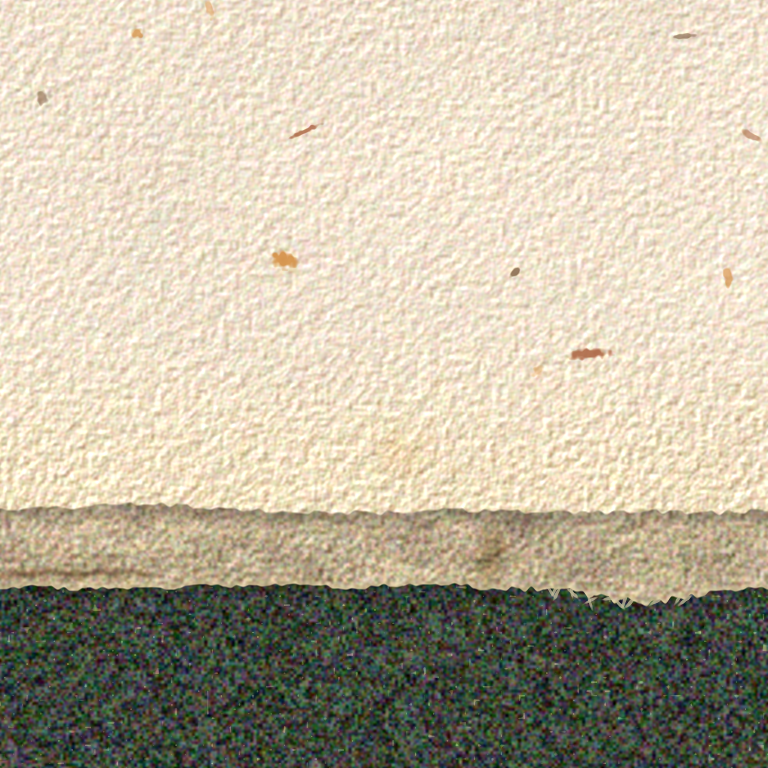
Write a three.js fragment shader that draws this texture.

```glsl
// A sheet of rough cream paper with a folded, torn lower edge on dark speckled cloth.
// Embossed value noise lights the paper grain, wavering profiles cut the edges,
// and rotated ellipses lay down plant flecks and loose fibres.
varying vec2 vUv;

float hash(vec2 p) {
  vec3 q = fract(p.xyx * 0.1031);
  q += dot(q, q.yzx + 33.33);
  return fract((q.x + q.y) * q.z);
}

float noise(vec2 p) {
  vec2 cell = floor(p), f = fract(p);
  f = f * f * (3.0 - 2.0 * f);
  return mix(mix(hash(cell), hash(cell + vec2(1, 0)), f.x),
             mix(hash(cell + vec2(0, 1)), hash(cell + vec2(1, 1)), f.x), f.y);
}

float fbm(vec2 p) {
  float sum = 0.0, gain = 0.5;
  for (int i = 0; i < 4; i++) {
    sum += gain * noise(p);
    p = p * 2.03 + 17.1;
    gain *= 0.5;
  }
  return sum / 0.9375;
}

// Three independent noise channels, centred on zero.
vec3 colourNoise(vec2 p) {
  return vec3(noise(p), noise(p + 71.3), noise(p + 153.7)) - 0.5;
}

float bell(float x, float centre, float width) {
  float d = (x - centre) / width;
  return exp(-d * d);
}

// Height difference along the light, which comes from the upper left.
float emboss(vec2 p, float scale) {
  vec2 q = p * scale;
  return noise(q) - noise(q + vec2(-0.55, 0.6));
}

// Rough-edged ellipse, returned as coverage.
float fleck(vec2 p, vec2 centre, vec2 size, float angle) {
  vec2 d = p - centre;
  float c = cos(angle), s = sin(angle);
  vec2 q = vec2(c * d.x + s * d.y, c * d.y - s * d.x) / size;
  return 1.0 - smoothstep(0.65, 1.3, length(q) + 0.7 * (noise(p * 190.0) - 0.5));
}

float foldEdge(float x) {
  return 0.334 + 0.009 * bell(x, 0.18, 0.09) + 0.004 * bell(x, 0.0, 0.08)
       + 0.006 * (noise(vec2(x * 95.0, 3.0)) - 0.5) + 0.004 * (noise(vec2(x * 14.0, 8.0)) - 0.5);
}

float tornEdge(float x) {
  float ragged = bell(x, 0.82, 0.12);
  return 0.236 - 0.022 * bell(x, 0.835, 0.085)
       + (0.005 + 0.008 * ragged) * (noise(vec2(x * 120.0, 21.0)) - 0.5)
       + 0.006 * (noise(vec2(x * 22.0, 35.0)) - 0.5);
}

vec3 clothColour(vec2 p) {
  float weave = noise(p * 250.0) + 0.6 * noise(p * 130.0 + 9.0) - 0.8;
  vec3 c = vec3(0.235, 0.27, 0.225) + 0.24 * weave + 0.27 * colourNoise(p * 230.0);
  float spark = smoothstep(0.86, 1.0, noise(p * 170.0 + 40.0));
  return c + spark * vec3(0.25, 0.24, 0.18);
}

vec3 paperColour(vec2 p) {
  float nearFold = 1.0 - smoothstep(0.33, 0.62, p.y);
  vec3 c = mix(vec3(0.945, 0.89, 0.81), vec3(0.935, 0.87, 0.745), nearFold);
  c += 0.05 * (fbm(p * 5.0) - 0.5);
  float relief = emboss(p, 135.0) + 0.7 * emboss(p, 245.0);
  c += (0.17 + 0.07 * nearFold) * relief * vec3(0.85, 0.95, 1.1);
  c += 0.09 * colourNoise(p * 240.0);
  float stain = 0.35 * bell(p.x, 0.52, 0.035) * bell(p.y, 0.41, 0.03);
  return mix(c, c * vec3(0.95, 0.84, 0.66), stain);
}

vec3 stripColour(vec2 p, float top, float bottom) {
  float h = (p.y - bottom) / (top - bottom);
  float blotch = fbm(p * vec2(22.0, 48.0));
  vec3 c = vec3(0.74, 0.67, 0.55) + 0.26 * (blotch - 0.5) * vec3(1.0, 0.95, 0.85);
  c += 0.22 * emboss(p, 160.0) + 0.18 * (noise(p * 245.0) - 0.5) + 0.13 * colourNoise(p * 220.0);
  c *= 1.0 - 0.2 * smoothstep(0.72, 1.0, h);
  float crease = bell(p.x, 0.637 + 0.12 * (p.y - 0.27), 0.019) * bell(p.y, 0.275, 0.038);
  c *= 1.0 - crease * vec3(0.2, 0.24, 0.34);
  float fold = bell(p.x, 0.69, 0.045) * bell(p.y, 0.317, 0.013);
  float seam = (1.0 - smoothstep(0.17, 0.23, p.x)) * bell(p.y, 0.253 + 0.006 * (noise(p.xx * 30.0) - 0.5), 0.006);
  c *= 1.0 - 0.18 * fold - seam * vec3(0.28, 0.34, 0.42);
  float rim = 1.0 - smoothstep(0.0, 0.009, p.y - bottom);
  return mix(c, vec3(0.82, 0.76, 0.59) + 0.3 * (noise(p * 190.0) - 0.5), 0.7 * rim);
}

void main() {
  vec2 p = vUv;
  float top = foldEdge(p.x), bottom = tornEdge(p.x);
  vec3 paper = paperColour(p);

  // Larger plant flecks pressed into the sheet.
  vec3 orange = vec3(0.83, 0.56, 0.27), rust = vec3(0.66, 0.38, 0.24), umber = vec3(0.48, 0.36, 0.25);
  paper = mix(paper, orange, 0.9 * fleck(p, vec2(0.369, 0.662), vec2(0.016, 0.010), -0.2));
  paper = mix(paper, rust, 0.85 * fleck(p, vec2(0.767, 0.539), vec2(0.029, 0.006), 0.08));
  paper = mix(paper, rust, 0.8 * fleck(p, vec2(0.399, 0.830), vec2(0.022, 0.0032), 0.45));
  paper = mix(paper, orange, 0.75 * fleck(p, vec2(0.178, 0.956), vec2(0.008, 0.006), 0.0));
  paper = mix(paper, umber, 0.55 * fleck(p, vec2(0.055, 0.873), vec2(0.007, 0.009), 0.3));
  paper = mix(paper, umber, 0.8 * fleck(p, vec2(0.671, 0.646), vec2(0.008, 0.004), 0.7));
  paper = mix(paper, orange, 0.65 * fleck(p, vec2(0.948, 0.640), vec2(0.005, 0.014), 0.1));
  paper = mix(paper, umber, 0.6 * fleck(p, vec2(0.893, 0.953), vec2(0.015, 0.003), 0.1));
  paper = mix(paper, rust, 0.55 * fleck(p, vec2(0.979, 0.823), vec2(0.016, 0.004), -0.5));
  paper = mix(paper, orange, 0.5 * fleck(p, vec2(0.273, 0.987), vec2(0.004, 0.013), 0.35));
  paper = mix(paper, orange, 0.45 * fleck(p, vec2(0.701, 0.518), vec2(0.009, 0.005), 0.8));

  // Cloth, with a soft contact shadow and stray fibres below the tear.
  vec3 colour = clothColour(p) * (1.0 - 0.25 * exp(-max(bottom - p.y, 0.0) * 110.0));
  for (int i = 0; i < 14; i++) {
    float k = float(i), x = 0.715 + 0.2 * hash(vec2(k, 5.0));
    vec2 centre = vec2(x, tornEdge(x) - 0.006 * hash(vec2(k, 9.0)));
    float fibre = fleck(p, centre, vec2(0.010, 0.0022), 3.14 * hash(vec2(k, 13.0)));
    colour = mix(colour, vec3(0.76, 0.73, 0.6), 0.75 * fibre);
  }

  colour = mix(colour, stripColour(p, top, bottom), smoothstep(-0.0015, 0.0015, p.y - bottom));
  colour = mix(colour, paper, smoothstep(-0.002, 0.002, p.y - top));
  gl_FragColor = vec4(clamp(colour, 0.0, 1.0), 1.0);
}
```
